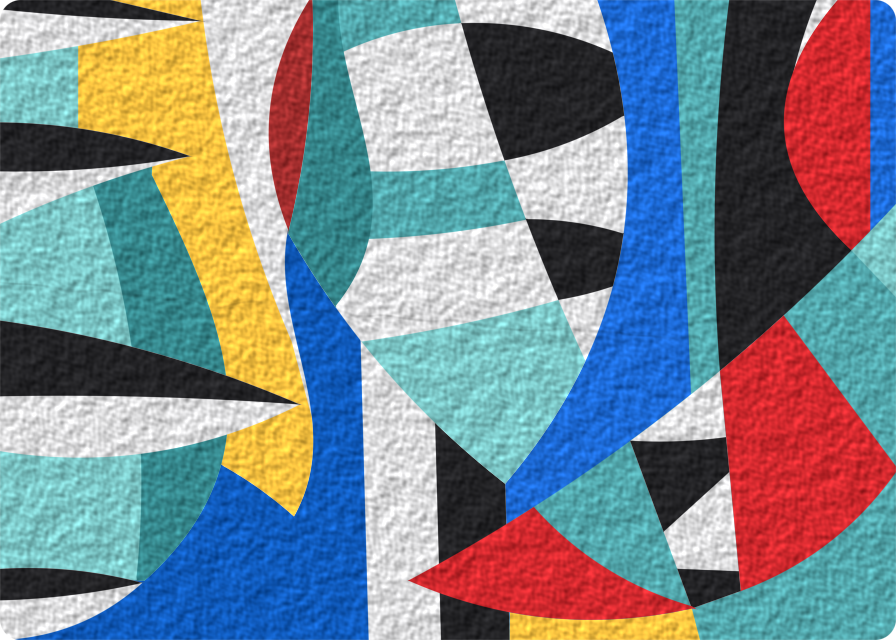
Reproduce this background procedurally as a WebGL 1 fragment shader.

```glsl
precision highp float;
// Abstract mural of curved colour fields painted on a rough plaster wall.

uniform vec2 u_resolution;

const vec2 SIZE = vec2(768.0, 549.0);   // design units, y runs down
const float CORNER = 18.0;
const float GRAIN = 0.20;
const float CRACK = 0.10;
const vec2 LIGHT_STEP = vec2(1.2, 1.6);
const vec3 PAGE = vec3(1.0);
const vec3 WHITE = vec3(0.86, 0.86, 0.865);
const vec3 BLACK = vec3(0.135, 0.135, 0.145);
const vec3 BLUE = vec3(0.11, 0.41, 0.83);
const vec3 DEEP_BLUE = vec3(0.06, 0.35, 0.73);
const vec3 YELLOW = vec3(0.97, 0.76, 0.25);
const vec3 RED = vec3(0.82, 0.16, 0.18);
const vec3 DARK_RED = vec3(0.64, 0.18, 0.18);
const vec3 PALE_TEAL = vec3(0.48, 0.77, 0.77);
const vec3 TEAL = vec3(0.32, 0.65, 0.67);
const vec3 DARK_TEAL = vec3(0.21, 0.53, 0.55);

vec2 p;
float soft;
vec3 color;

// Signed side of a cubic edge from ends.xy to ends.zw, positive on its right hand
float edge(vec4 ends, float bulge, float skew) {
  vec2 span = ends.zw - ends.xy;
  float len = length(span);
  vec2 dir = span / len;
  vec2 rel = p - ends.xy;
  float t = clamp(dot(rel, dir) / len, 0.0, 1.0);
  float bend = 4.0 * t * (1.0 - t) * (bulge + skew * (2.0 * t - 1.0));
  return dot(rel, vec2(-dir.y, dir.x)) - bend;
}
float edge(vec4 ends, float bulge) { return edge(ends, bulge, 0.0); }

float both(float a, float b) { return min(a, b); }
float both(float a, float b, float c) { return min(a, min(b, c)); }
float both(float a, float b, float c, float d) { return min(min(a, b), min(c, d)); }

void paint(vec3 tint, float d) { color = mix(color, tint, smoothstep(-soft, soft, d)); }

// Pointed fin from the left side: black above, white below
void fin(vec2 tip, vec3 heights, vec3 bulges) {
  float top = edge(vec4(0.0, heights.x, tip), bulges.x);
  float middle = edge(vec4(0.0, heights.y, tip), bulges.y);
  float bottom = edge(vec4(0.0, heights.z, tip), bulges.z);
  paint(WHITE, both(top, -bottom));
  paint(BLACK, both(top, -middle));
}

vec2 gradient(vec2 cell) {
  float angle = 6.2832 * fract(sin(dot(cell, vec2(12.99, 78.23))) * 4375.85);
  return vec2(cos(angle), sin(angle));
}
float noise(vec2 q) {
  vec2 i = floor(q), f = fract(q), e = vec2(0.0, 1.0);
  vec2 w = f * f * (3.0 - 2.0 * f);
  float low = mix(dot(gradient(i), f), dot(gradient(i + e.yx), f - e.yx), w.x);
  float high = mix(dot(gradient(i + e), f - e), dot(gradient(i + e.yy), f - e.yy), w.x);
  return mix(low, high, w.y);
}
float plaster(vec2 q) {
  return noise(q * 0.28) * 0.7 + noise(q * 0.13) + noise(q * 0.045) * 1.3;
}

void main() {
  p = gl_FragCoord.xy / u_resolution * SIZE;
  p.y = SIZE.y - p.y;
  soft = 0.75 * SIZE.x / u_resolution.x;
  color = mix(BLUE, DEEP_BLUE, smoothstep(430.0, 300.0, p.x));

  // Upright bands on the right
  paint(TEAL, edge(vec4(592, 330, 578, 0), 0.0));
  paint(BLACK, edge(vec4(617, 318, 625, 0), -8.0));
  paint(WHITE, both(edge(vec4(672, 110, 700, 0), -4.0), 90.0 - p.y));
  paint(RED, edge(vec4(730, 215, 718, 0), -52.0));
  paint(BLUE, p.x - 746.0);

  // White and yellow ribbons on the left
  float blueEdge = edge(vec4(247, 197, 252, 443), -11.0, -25.0);
  float ribbonEnd = edge(vec4(252, 443, 192, 400), 2.0);
  float upper = both(197.0 - p.y, 270.0 - p.x);
  paint(WHITE, both(max(blueEdge, upper), ribbonEnd));
  paint(YELLOW, both(edge(vec4(172, 0, 250, 293), 11.0), blueEdge, ribbonEnd));

  // Teal disc and fins
  float disc = both(edge(vec4(130, 150, 110, 510), -75.0, -25.0), p.y - 135.0, 498.0 - p.y);
  paint(PALE_TEAL, max(disc, both(67.0 - p.x, 130.0 - p.y)));
  paint(DARK_TEAL, both(disc, edge(vec4(117, 495, 80, 160), 18.0)));
  fin(vec2(172, 18), vec3(-22, 8, 50), vec3(0, 2, 2));
  fin(vec2(163, 134), vec3(105, 147, 192), vec3(-7, 4, -4));
  fin(vec2(257, 347), vec3(275, 340, 387), vec3(-9, -3, 21));
  fin(vec2(122, 500), vec3(488, 515, 549), vec3(-5, 3, 12));

  // Posts below the oval
  float posts = both(p.y - 285.0, edge(vec4(433, 415, 437, 549), 0.0));
  paint(WHITE, both(posts, edge(vec4(316, 549, 309, 290), 0.0)));
  paint(BLACK, both(posts, edge(vec4(378, 549, 373, 365), 0.0)));

  // Large oval, split into two columns
  float spine = edge(vec4(247, 200, 268, 0), 7.0);
  paint(DARK_RED, both(edge(vec4(247, 197, 265, 0), -25.0), 1.0 - spine, 200.0 - p.y));
  float oval = both(edge(vec4(512, 0, 433, 415), -60.0), edge(vec4(433, 415, 247, 200), -14.0), spine);
  float divider = edge(vec4(390, 0, 502, 310), 7.0);
  float left = both(oval, divider), right = both(oval, -divider);
  paint(WHITE, oval);
  paint(TEAL, both(left, edge(vec4(393, 20, 293, 45), 5.0)));
  paint(TEAL, both(left, edge(vec4(318, 147, 430, 138), 3.0), edge(vec4(453, 188, 315, 205), -3.0)));
  paint(PALE_TEAL, both(left, edge(vec4(310, 293, 480, 257), 3.0)));
  paint(BLACK, both(right, edge(vec4(393, 20, 525, 45), -8.0), edge(vec4(533, 100, 430, 138), -5.0)));
  paint(BLACK, both(right, edge(vec4(453, 188, 533, 200), -3.0), edge(vec4(527, 245, 480, 257), -1.0)));
  paint(DARK_TEAL * 0.98, both(oval, edge(vec4(290, 0, 288, 262), -26.0, -26.0)));

  // Lower right sweep with its fan and red blades
  float sweep = edge(vec4(350, 498, 768, 175), 22.0);
  float redLeft = edge(vec4(635, 507, 617, 318), 0.0);
  float fan = both(sweep, edge(vec4(593, 522, 540, 378), 0.0), -redLeft, edge(vec4(635, 507, 593, 522), 0.0));
  float bladeBase = edge(vec4(593, 522, 350, 498), -20.0);
  paint(TEAL, both(sweep, p.x - 437.0));
  paint(PALE_TEAL, both(sweep, edge(vec4(768, 255, 730, 215), 0.0)));
  paint(WHITE, fan);
  paint(BLACK, both(fan, edge(vec4(540, 378, 622, 375), 2.0), edge(vec4(625, 405, 570, 455), 0.0)));
  paint(BLACK, both(fan, edge(vec4(583, 488, 633, 490), 0.0)));
  paint(RED, both(sweep, redLeft, edge(vec4(675, 275, 768, 400), 0.0), edge(vec4(768, 405, 635, 507), -13.0)));
  paint(YELLOW, both(-bladeBase, p.x - 437.0, edge(vec4(593, 522, 600, 549), 0.0)));
  paint(RED, both(sweep, bladeBase, edge(vec4(455, 432, 593, 520), 12.0)));

  // Plaster relief, hairline crack and rounded corners
  float relief = plaster(p + LIGHT_STEP) - plaster(p - LIGHT_STEP);
  float crack = abs(p.y - 245.0 - 0.08 * p.x - 9.0 * noise(p * 0.03));
  color *= 1.0 + GRAIN * relief - CRACK * smoothstep(2.0, 0.0, crack) * step(p.x, 600.0);
  color += 0.03 * relief;
  vec2 corner = max(abs(p - 0.5 * SIZE) - 0.5 * SIZE + CORNER, 0.0);
  paint(PAGE, length(corner) - CORNER);
  gl_FragColor = vec4(color, 1.0);
}
```
